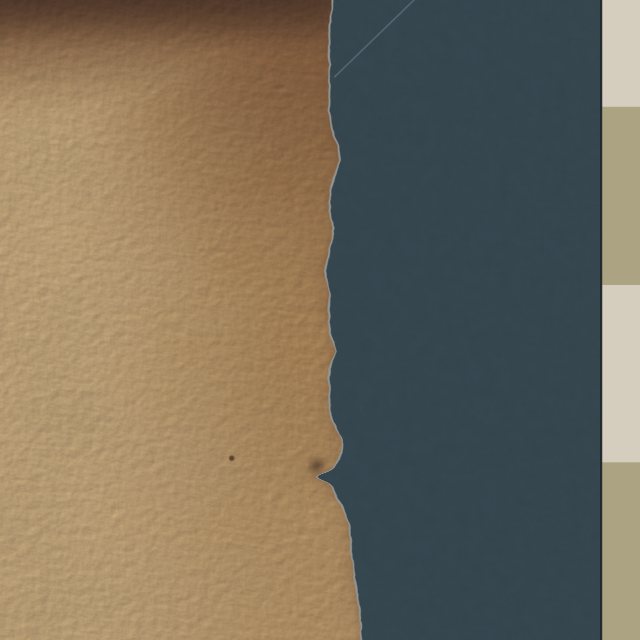
Give the GLSL for this background, as a three.js fragment shader.

```glsl
// Torn, aged paper lying over a dark slate panel, with a column of swatches.
// The tear is a sum of smooth bumps plus gradient noise; the paper grain is
// relief shading taken from the slope of layered gradient noise.
varying vec2 vUv;

const float SOFT = 0.0014;
const vec3 SLATE = vec3(0.208, 0.275, 0.310);
const vec3 PAPER_LIGHT = vec3(0.705, 0.600, 0.445);
const vec3 PAPER_TAN = vec3(0.615, 0.480, 0.320);
const vec3 SCORCH = vec3(0.460, 0.320, 0.215);
const vec3 SHADOW = vec3(0.300, 0.210, 0.160);
const vec3 RIM = vec3(0.640, 0.630, 0.610);
const vec3 CREAM = vec3(0.835, 0.805, 0.745);
const vec3 OLIVE = vec3(0.675, 0.640, 0.515);

vec2 hashGradient(vec2 cell) {
  vec2 q = vec2(dot(cell, vec2(127.1, 311.7)), dot(cell, vec2(269.5, 183.3)));
  return fract(sin(q) * 43758.55) * 2.0 - 1.0;
}

float gradientNoise(vec2 p) {
  vec2 i = floor(p);
  vec2 f = p - i;
  vec2 w = f * f * f * (f * (f * 6.0 - 15.0) + 10.0);
  vec2 e = vec2(1.0, 0.0);
  float a = dot(hashGradient(i), f);
  float b = dot(hashGradient(i + e), f - e);
  float c = dot(hashGradient(i + e.yx), f - e.yx);
  float d = dot(hashGradient(i + e.xx), f - e.xx);
  return mix(mix(a, b, w.x), mix(c, d, w.x), w.y);
}

float fbm(vec2 p) {
  float sum = 0.0;
  float gain = 0.6;
  for (int i = 0; i < 3; i++) {
    sum += gain * gradientNoise(p);
    p = p * 2.03 + 17.0;
    gain *= 0.5;
  }
  return sum;
}

float bump(float v, float center, float width) {
  float d = (v - center) / width;
  return exp(-d * d);
}

float segmentDistance(vec2 p, vec2 a, vec2 b) {
  vec2 ab = b - a;
  return length(p - a - ab * clamp(dot(p - a, ab) / dot(ab, ab), 0.0, 1.0));
}

// Horizontal position of the tear at height v.
float tearEdge(float v) {
  float x = 0.516 + 0.032 * (1.0 - smoothstep(0.17, 0.26, v));
  x += 0.018 * (1.0 - smoothstep(0.0, 0.18, v));
  x += 0.016 * bump(v, 0.755, 0.038) + 0.006 * bump(v, 0.640, 0.022);
  x += 0.009 * bump(v, 0.453, 0.020) + 0.021 * bump(v, 0.303, 0.033);
  x += 0.005 * bump(v, 1.0, 0.03) - 0.006 * bump(v, 0.575, 0.020);
  x -= 0.022 * bump(v, 0.255, 0.008);
  return x + 0.005 * fbm(vec2(v * 55.0, 3.0));
}

// Light falling across the fibres, from the slope of the noise height.
float relief(vec2 p, float scale) {
  vec2 q = p * vec2(0.8, 1.0) * scale;
  return fbm(q) - fbm(q + vec2(-0.25, 0.35));
}

vec3 paperColor(vec2 p, float inside) {
  float stain = fbm(p * vec2(5.0, 8.0));
  float toEdge = smoothstep(0.10, 0.52, p.x + 0.15 * stain);
  vec3 col = mix(PAPER_LIGHT, PAPER_TAN, toEdge * (0.55 + 0.45 * smoothstep(0.0, 0.5, p.y)));

  // Browned upper right, then the dark band along the top.
  float brown = smoothstep(0.50, 0.96, p.y + 0.08 * stain) * smoothstep(0.05, 0.48, p.x);
  brown = max(brown, smoothstep(0.79, 0.98, p.y));
  col = mix(col, SCORCH, 0.78 * brown);
  col = mix(col, SHADOW, 0.95 * smoothstep(0.91, 1.01, p.y + 0.02 * stain));

  col *= 1.0 + 0.16 * relief(p, 75.0) + 0.09 * relief(p + 4.0, 150.0);
  col *= 1.0 + 0.07 * stain;

  // Uneven scorching beside the tear, and one small speck.
  float patches = smoothstep(-0.15, 0.25, gradientNoise(vec2(p.y * 16.0, 7.0)));
  col = mix(col, SCORCH, (0.25 + 0.5 * patches) * exp(-inside / 0.010));
  col = mix(col, SHADOW, 0.6 * bump(length(p - vec2(0.495, 0.272)), 0.0, 0.012));
  float speck = length(p - vec2(0.362, 0.284));
  return mix(col, SHADOW, 0.85 * (1.0 - smoothstep(0.002, 0.006, speck)));
}

vec3 slateColor(vec2 p) {
  vec3 col = SLATE * (1.0 + 0.05 * fbm(p * 45.0) + 0.03 * fbm(p * 120.0));
  float crease = segmentDistance(p, vec2(0.523, 0.880), vec2(0.650, 1.003));
  return mix(col, vec3(0.37, 0.46, 0.49), 0.65 * (1.0 - smoothstep(0.0004, 0.0022, crease)));
}

vec3 swatchColor(float v) {
  float phase = mod(v / 0.2777, 2.0);
  float blend = SOFT / 0.2777;
  float cream = smoothstep(1.0 - blend, 1.0 + blend, phase);
  cream *= 1.0 - smoothstep(2.0 - blend, 2.0, phase);
  return mix(OLIVE, CREAM, cream);
}

void main() {
  vec2 p = vUv;
  float inside = tearEdge(p.y) - p.x;

  // Slate, pale torn rim, then the paper face.
  vec3 col = slateColor(p);
  float rimWidth = 0.003 + 0.003 * gradientNoise(vec2(p.y * 30.0, 1.0));
  col = mix(col, RIM, 0.85 * smoothstep(-SOFT, SOFT, inside));
  vec3 paper = paperColor(p, max(inside, 0.0));
  col = mix(col, paper, smoothstep(-SOFT, SOFT, inside - rimWidth));

  // Swatch column with its dark seam.
  float seam = 1.0 - smoothstep(0.0008, 0.0024, abs(p.x - 0.9392));
  col = mix(col, vec3(0.12, 0.14, 0.15), 0.85 * seam);
  col = mix(col, swatchColor(p.y), smoothstep(0.941 - SOFT, 0.941 + SOFT, p.x));
  gl_FragColor = vec4(col, 1.0);
}
```
